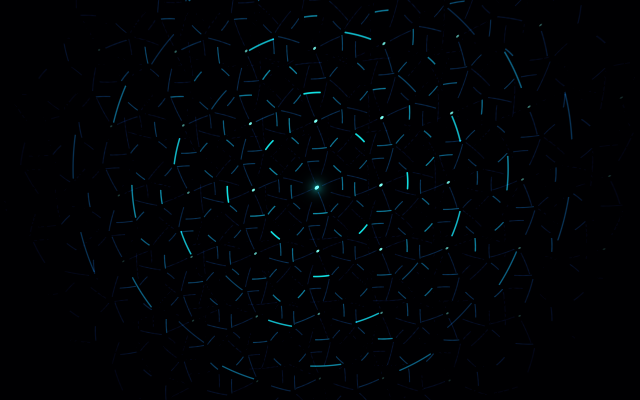
Give the GLSL for this background, as a Shadertoy shader.

```glsl
// A diffraction star: a grid of cyan sparks and short blue arcs repeated around a bright core.
#define CENTER vec2(0.495, 0.531)   // core, as a share of the canvas
#define CELL 0.159                  // spark spacing in canvas heights
#define ARC_GRID 0.703              // spacing of arc sites in cells
#define ARC_TURN 0.035              // turn of the arc sites in radians
#define ARC_SWEEP 0.085             // half sweep of each arc in radians
#define ARC_WIDTH 0.0017            // half width in canvas heights
#define SPARK_SIZE 0.0042
#define ARC_COLOR vec3(0.07, 0.88, 0.88)
#define SPARK_COLOR vec3(0.48, 1.0, 0.95)
#define GLOW_COLOR vec3(0.05, 0.42, 0.42)
#define BACKGROUND vec3(0.0, 0.0, 0.007)

float hash(vec2 p) {
    return fract(sin(dot(p, vec2(127.1, 311.7))) * 4358.5);
}

// Slightly tilted lens stretch that grows away from the core
float lensStretch(vec2 p) {
    return 1.0 + dot(p, vec2(0.03, 0.144)) + 0.24 * dot(p, p);
}

// Distance to an arc about the origin, centred on a given site
float arcDistance(vec2 p, vec2 site, float sweep) {
    float radius = length(site);
    vec2 along = site / radius;
    vec2 q = vec2(dot(p, along), dot(p, vec2(-along.y, along.x)));
    float angle = clamp(atan(q.y, q.x), -sweep, sweep);
    return length(q - radius * vec2(cos(angle), sin(angle)));
}

float coverage(float distanceToShape, float halfWidth) {
    float pixel = 0.65 / iResolution.y;
    return smoothstep(-pixel, pixel, halfWidth - distanceToShape);
}

// Brightness of an arc family, dimmer on the long diagonals
float arcStrength(vec2 index) {
    float order = dot(index, index);
    float diagonal = abs(index.x) == abs(index.y) && order > 2.0 ? 0.35 : 1.0;
    return diagonal * exp(-0.036 * max(order - 4.0, 0.0));
}

vec3 arcs(vec2 grid, float scale) {
    vec3 light = vec3(0.0);
    float c = cos(ARC_TURN), s = sin(ARC_TURN);
    float edgeFade = smoothstep(4.8, 2.4, length(grid));
    // Uneven light that breaks up the faint copies
    float grain = 0.5 + 0.5 * sin(47.0 * grid.x + 3.0 * sin(19.0 * grid.y))
                            * sin(43.0 * grid.y + 2.0 * sin(23.0 * grid.x));
    for (int i = -5; i <= 5; i++) {
        for (int j = -5; j <= 5; j++) {
            vec2 index = vec2(i, j);
            float order = dot(index, index);
            if (((i + j) & 1) != 0 || order < 1.0 || order > 30.0) continue;

            // Each site repeats once per cell
            vec2 site = ARC_GRID * (mat2(c, s, -s, c) * index);
            vec2 cell = floor(grid - site + 0.5);
            float strength = arcStrength(index);
            float copies = dot(cell, cell);
            float sweep = ARC_SWEEP;
            if (copies > 0.5) {
                strength *= 0.6 * exp(-0.11 * max(order - 4.0, 0.0) - 0.09 * copies);
                strength *= 0.6 + 0.65 * hash(cell + 7.0 * index);
                strength -= mix(0.09, 0.02, grain);
                sweep *= 0.7 + 0.35 * hash(index + 3.0);
            }
            strength *= edgeFade;
            if (strength < 0.012) continue;

            float d = arcDistance(grid - cell, site, sweep) * scale;
            float width = ARC_WIDTH * mix(0.65, 1.15, strength);
            vec3 tint = ARC_COLOR * pow(vec3(strength), vec3(0.5, 1.0, 0.65));
            light += tint * coverage(d, width);
        }
    }
    return light;
}

vec3 sparks(vec2 grid, float scale) {
    vec2 cell = floor(grid + 0.5);
    vec2 q = (grid - cell) * scale;
    vec2 bias = cell - vec2(0.4, 0.4);
    float strength = exp(-0.15 * dot(bias, bias));
    if (dot(cell, cell) < 0.5) strength = 1.3;
    if (strength < 0.1) return vec3(0.0);

    // Small teardrop leaning up and to the right
    vec2 lean = vec2(dot(q, vec2(0.8, 0.6)), dot(q, vec2(-0.6, 0.8)));
    float d = length(lean * vec2(0.8, 1.2));
    return SPARK_COLOR * min(strength * 1.3, 1.0)
        * coverage(d, SPARK_SIZE * mix(0.45, 0.95, strength));
}

void mainImage(out vec4 fragColor, in vec2 fragCoord) {
    vec2 p = (fragCoord - CENTER * iResolution.xy) / iResolution.y;
    float stretch = lensStretch(p);

    // Tilted grid coordinates, one unit per spark
    vec2 grid = mat2(1.003, -0.039, 0.016, 0.985) * p / (stretch * CELL);
    float scale = CELL * stretch;

    vec3 color = BACKGROUND + arcs(grid, scale) + sparks(grid, scale);

    // Soft halo around the core
    float r = length(p);
    color += GLOW_COLOR * (exp(-r / 0.009) + 0.18 * exp(-r * r / 0.0005));

    fragColor = vec4(min(color, 1.0), 1.0);
}
```
